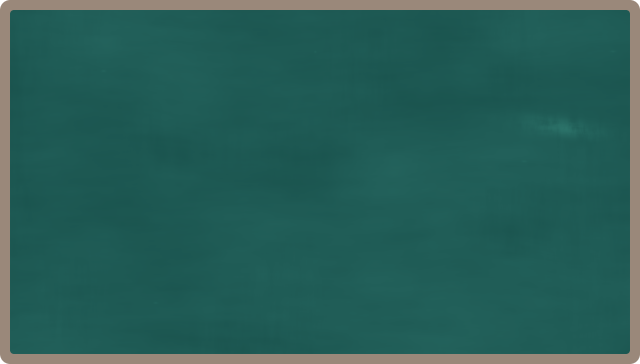
Reproduce this texture procedurally as a WebGL 1 fragment shader.

```glsl
precision highp float;

uniform vec2 u_resolution;

// Lengths are in canvas heights
const vec3 BACKDROP = vec3(1.0);
const vec3 FRAME_COLOR = vec3(0.605, 0.533, 0.478);
const vec3 BOARD_DARK = vec3(0.088, 0.305, 0.285);
const vec3 BOARD_LIGHT = vec3(0.152, 0.408, 0.382);
const vec3 CHALK_COLOR = vec3(0.22, 0.54, 0.49);

const float FRAME_WIDTH = 0.0275;
const float OUTER_RADIUS = 0.028;
const float INNER_RADIUS = 0.011;

const vec2 CLOUD_SCALE = vec2(2.6, 5.5);
const vec2 WIPE_SCALE = vec2(3.5, 34.0);
const vec2 DRIP_SCALE = vec2(55.0, 9.0);
const float CLOUD_GAIN = 0.75;
const float WIPE_GAIN = 0.15;
const float DRIP_GAIN = 0.14;
const float EDGE_SHADE = 0.12;

const vec2 SMUDGE_FROM_RIGHT = vec2(0.215, 0.650);
const vec2 SMUDGE_SIZE = vec2(0.105, 0.023);
const float SMUDGE_SLOPE = -0.14;
const float SMUDGE_GAIN = 0.48;

const int SPECK_COUNT = 5;
const float SPECK_RADIUS = 0.003;
const float SPECK_GAIN = 0.13;

float hash(vec2 p) {
  vec3 q = fract(vec3(p.xyx) * 0.1031);
  q += dot(q, q.yzx + 33.33);
  return fract((q.x + q.y) * q.z);
}

float noise(vec2 p) {
  vec2 cell = floor(p);
  vec2 f = fract(p);
  f = f * f * f * (f * (f * 6.0 - 15.0) + 10.0);
  float low = mix(hash(cell), hash(cell + vec2(1.0, 0.0)), f.x);
  float high = mix(hash(cell + vec2(0.0, 1.0)), hash(cell + 1.0), f.x);
  return mix(low, high, f.y);
}

float fbm(vec2 p) {
  float sum = 0.0;
  float weight = 0.5;
  for (int i = 0; i < 5; i++) {
    sum += weight * noise(p);
    p = p * 2.03 + vec2(17.3, 9.1);
    weight *= 0.5;
  }
  return sum / 0.96875;
}

float roundedBox(vec2 p, vec2 halfSize, float radius) {
  vec2 d = abs(p) - halfSize + radius;
  return length(max(d, 0.0)) + min(max(d.x, d.y), 0.0) - radius;
}

// Soft clouds, horizontal wiping marks and faint vertical streaks
float boardTone(vec2 p, float aspect) {
  vec2 warp = vec2(0.0, 0.05 * (noise(p * 3.0 + 41.0) - 0.5));
  vec2 q = p + warp;
  float tone = 0.5 + CLOUD_GAIN * (fbm(q * CLOUD_SCALE + 5.0) - 0.5);
  tone += WIPE_GAIN * (fbm(q * WIPE_SCALE + 71.0) - 0.5);
  float patches = smoothstep(0.4, 0.75, noise(p * 5.0 + 23.0));
  tone += DRIP_GAIN * patches * (fbm(p * DRIP_SCALE + 13.0) - 0.5);
  float side = min(p.x, aspect - p.x);
  return tone - EDGE_SHADE * (1.0 - smoothstep(0.0, 0.16, side));
}

// Chalk left behind by the eraser, broken up along the stroke
float smudge(vec2 p, float aspect) {
  vec2 d = p - vec2(aspect - SMUDGE_FROM_RIGHT.x, SMUDGE_FROM_RIGHT.y);
  d.y -= SMUDGE_SLOPE * d.x;
  vec2 s = d / SMUDGE_SIZE;
  float grain = 0.35 * fbm(p * vec2(12.0, 60.0)) + 0.65 * fbm(p * vec2(40.0, 16.0));
  float core = exp(-dot(s, s)) * smoothstep(0.2, 0.75, grain);
  float haze = exp(-dot(s, s) * 0.16);
  return SMUDGE_GAIN * core + 0.07 * haze * grain;
}

float specks(vec2 p, float aspect) {
  float sum = 0.0;
  for (int i = 0; i < SPECK_COUNT; i++) {
    float id = float(i);
    vec2 center = vec2(hash(vec2(id, 3.7)) * aspect, hash(vec2(id, 8.2)));
    vec2 d = (p - center) / (SPECK_RADIUS * vec2(1.0 + 2.0 * hash(vec2(id, 5.1)), 1.0));
    sum += exp(-dot(d, d));
  }
  return SPECK_GAIN * sum;
}

void main() {
  float pixel = 1.0 / u_resolution.y;
  float aspect = u_resolution.x * pixel;
  vec2 p = gl_FragCoord.xy * pixel;
  vec2 halfSize = 0.5 * vec2(aspect, 1.0);
  vec2 centered = p - halfSize;

  vec3 board = mix(BOARD_DARK, BOARD_LIGHT, clamp(boardTone(p, aspect), 0.0, 1.0));
  board = mix(board, CHALK_COLOR, min(smudge(p, aspect) + specks(p, aspect), 1.0));

  // Board inside its rounded frame
  float outer = roundedBox(centered, halfSize, OUTER_RADIUS);
  float inner = roundedBox(centered, halfSize - FRAME_WIDTH, INNER_RADIUS);
  vec3 color = mix(board, FRAME_COLOR, clamp(0.5 + inner / pixel, 0.0, 1.0));
  color = mix(color, BACKDROP, clamp(0.5 + outer / pixel, 0.0, 1.0));
  gl_FragColor = vec4(color, 1.0);
}
```
